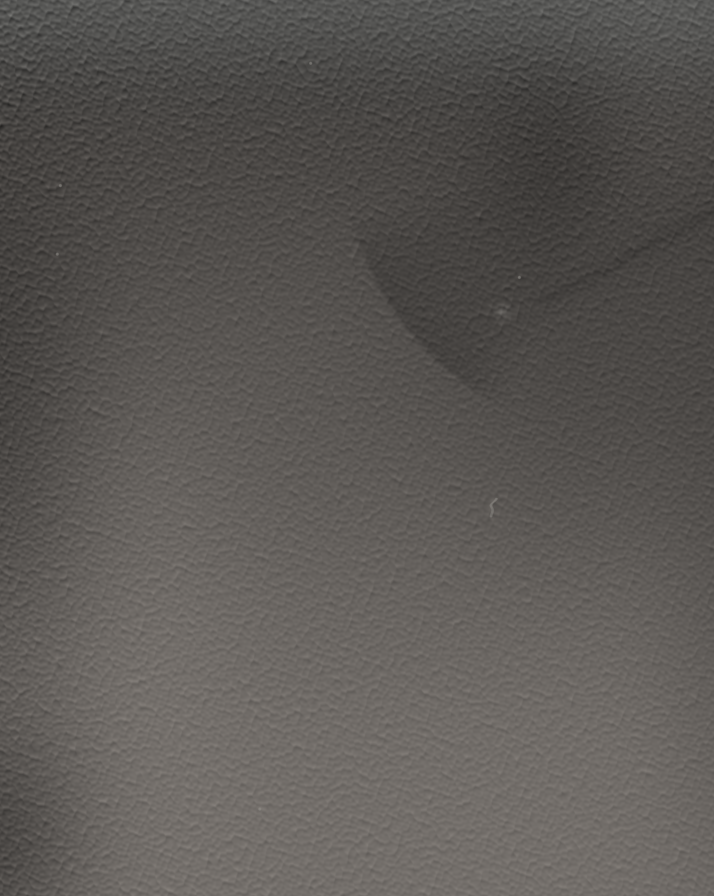
Reproduce this texture procedurally as a Shadertoy shader.

```glsl
// Soft grey-brown leather with a fine pebbled grain, broad folds and two creases.
// Smooth cellular noise gives the grain height, which is lit from one side;
// gaussian pools of light and shade, an arc and a segment shape the folds.

const vec3 WARM_TINT = vec3(1.035, 0.993, 0.955);
const vec3 COOL_TINT = vec3(1.000, 1.000, 0.980);
const vec3 LINT_COLOR = vec3(0.58, 0.57, 0.55);
const float GRAIN_CELLS = 180.0;   // pebbles per canvas height

vec2 hash2(vec2 p) {
    vec3 q = fract(p.xyx * vec3(0.1031, 0.1030, 0.0973));
    q += dot(q, q.yzx + 33.33);
    return fract((q.xx + q.yz) * q.zy);
}

// Smoothed squared distance to the nearest cell point.
float pebbles(vec2 p) {
    vec2 cell = floor(p), f = fract(p);
    float sum = 0.0;
    for (int y = -1; y <= 1; y++)
    for (int x = -1; x <= 1; x++) {
        vec2 o = vec2(x, y);
        vec2 d = o + 0.1 + 0.8 * hash2(cell + o) - f;
        sum += exp(-6.0 * dot(d, d));
    }
    return -log(sum + 1e-4) / 6.0;
}

// Height difference along the light direction.
float relief(vec2 p, vec2 light) {
    return pebbles(p + light) - pebbles(p - light);
}

// Layered sines, roughly -1 to 1.
float waves(vec2 p) {
    float sum = 0.0, amp = 0.5;
    for (int i = 0; i < 4; i++) {
        sum += amp * sin(p.x + 1.7 * sin(p.y)) * cos(p.y - 0.6 * p.x);
        p = mat2(1.5, 1.1, -1.1, 1.5) * p + 2.3;
        amp *= 0.55;
    }
    return sum;
}

float pool(vec2 p, vec2 center, vec2 radius) {
    vec2 q = (p - center) / radius;
    return exp(-dot(q, q));
}

float segmentDist(vec2 p, vec2 a, vec2 b) {
    vec2 ab = b - a;
    return length(p - a - ab * clamp(dot(p - a, ab) / dot(ab, ab), 0.0, 1.0));
}

// Broad light and shade over the sheet.
float foldLight(vec2 p) {
    float l = 0.436 - 0.160 * smoothstep(0.08, 0.87, p.y);
    l += 0.070 * smoothstep(0.88, 1.02, p.y);
    l += 0.030 * pool(p, vec2(0.17, 0.42), vec2(0.11, 0.28));
    l += 0.022 * pool(p, vec2(0.33, 0.66), vec2(0.14, 0.15));
    l -= 0.080 * pool(p, vec2(-0.03, 0.48), vec2(0.12, 0.28));
    l -= 0.150 * pool(p, vec2(-0.02, 0.06), vec2(0.11, 0.13));
    l -= 0.035 * pool(p, vec2(0.66, 0.52), vec2(0.17, 0.20));
    l -= 0.050 * pool(p, vec2(0.83, 0.28), vec2(0.09, 0.40));
    l -= 0.040 * pool(p, vec2(0.61, 0.83), vec2(0.08, 0.10));
    l += 0.025 * pool(p, vec2(0.75, 0.91), vec2(0.12, 0.13));
    return l + 0.004 * waves(p * 9.0);
}

// Curved crease: crisp outer edge, shade fading towards the arc's centre.
float arcCrease(vec2 p, vec2 center, float radius, float soft) {
    vec2 q = p - center;
    float depth = radius - length(q);
    float along = dot(normalize(q + 1e-5), vec2(-0.78, -0.62));
    float span = smoothstep(0.90, 0.995, along);
    return span * smoothstep(-soft, soft, depth) * exp(-max(depth, 0.0) / 0.10);
}

// Sparse pale dust specks.
float dust(vec2 p, float scale) {
    vec2 cell = floor(p * scale);
    vec2 r = hash2(cell + 71.0);
    float d = length(fract(p * scale) - 0.2 - 0.6 * r) / scale;
    float present = step(0.82, hash2(cell + 19.0).x);
    return present * (1.0 - smoothstep(0.0006, 0.0026, d));
}

void mainImage(out vec4 fragColor, in vec2 fragCoord) {
    vec2 p = fragCoord / iResolution.y;

    // Folds and creases
    float light = foldLight(p);
    light -= 0.055 * arcCrease(p, vec2(0.725, 0.851), 0.347, 0.004);
    float line = segmentDist(p, vec2(0.61, 0.665), vec2(0.80, 0.765));
    light -= 0.020 * exp(-line * line / 0.00004) + 0.014 * exp(-line / 0.03);

    // Pebbled grain, stronger towards the top and the left edge
    vec2 g = p * GRAIN_CELLS + 0.35 * vec2(waves(p * 40.0), waves(p.yx * 40.0 + 4.0));
    g = mat2(0.94, 0.34, -0.34, 0.94) * g * vec2(0.95, 1.05);
    float bump = relief(g, vec2(0.14, -0.27));
    bump += 0.35 * relief(g * 0.62 + 40.0, vec2(0.16, -0.24));
    float gain = 0.080 + 0.055 * smoothstep(0.65, 1.0, p.y) + 0.045 * exp(-p.x / 0.12);
    light += gain * bump;

    // Tint, then lint and a faint scuff
    vec3 color = light * mix(WARM_TINT, COOL_TINT, smoothstep(0.82, 1.0, p.y));
    float fibre = segmentDist(p, vec2(0.548, 0.424), vec2(0.551, 0.440) + 0.003 * sin(p.y * 400.0));
    float lint = 0.5 * (1.0 - smoothstep(0.0005, 0.0025, fibre)) + 0.6 * dust(p, 8.0);
    lint += 0.40 * pool(p, vec2(0.561, 0.652), vec2(0.009, 0.007)) * (0.7 + bump);
    color = mix(color, LINT_COLOR, clamp(lint, 0.0, 1.0));

    fragColor = vec4(clamp(color, 0.0, 1.0), 1.0);
}
```
